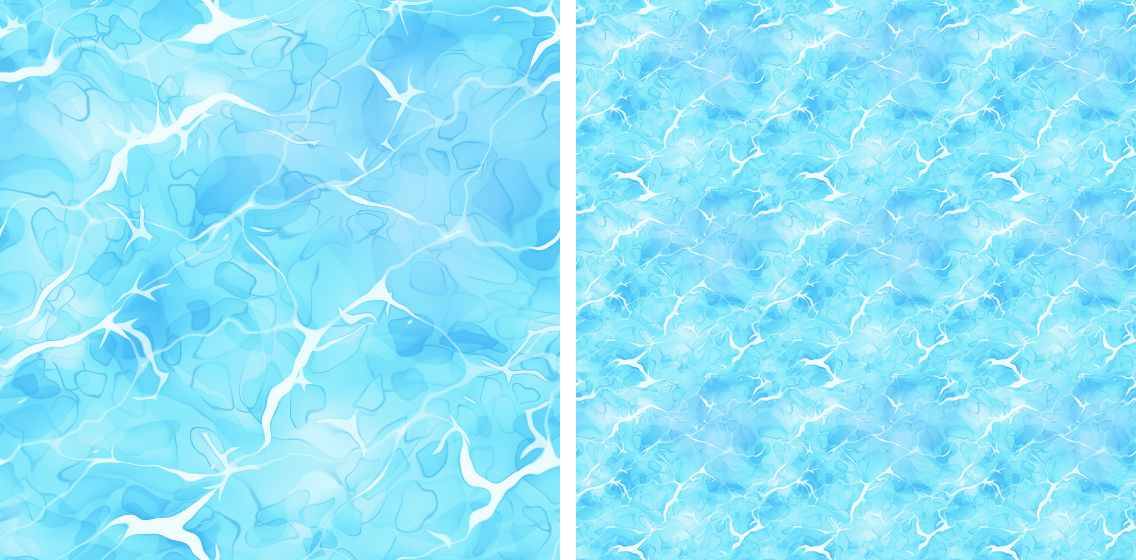
Left: one tile. Right: repeated 3 by 3.
Reproduce this texture procedurally as a three.js fragment shader.

```glsl
// Seamless painted water: layered cyan washes, outlined blobs and thin white foam veins.
varying vec2 vUv;

// Colours, from the deepest wash to the brightest foam
const vec3 DEEP = vec3(0.29, 0.75, 0.97);
const vec3 BLUE = vec3(0.42, 0.86, 0.98);
const vec3 CYAN = vec3(0.52, 0.915, 0.985);
const vec3 PALE = vec3(0.67, 0.935, 0.985);
const vec3 MIST = vec3(0.85, 0.97, 0.99);
const vec3 FOAM = vec3(0.94, 0.99, 0.995);
const vec3 LILAC = vec3(0.62, 0.86, 0.99);
const vec3 INK = vec3(0.24, 0.70, 0.93);

// Sizes in canvas units; frequencies are whole repeats per canvas
const vec2 VEIN_FREQ = vec2(4.0, 5.0);
const vec2 LACE_FREQ = vec2(11.0, 12.0);
const vec2 BLOB_FREQ = vec2(6.0, 7.0);
const vec2 SPECK_FREQ = vec2(13.0);
const float VEIN_SHEAR = 1.0;
const float VEIN_WIDTH = 0.0085;
const float LACE_WIDTH = 0.0038;
const float LINE_WIDTH = 0.0014;
const float SOFT = 0.0013;

float hash(vec2 p, float seed) {
  vec3 h = fract(vec3(p.xyx + seed * 7.31) * vec3(0.1031, 0.1030, 0.0973));
  h += dot(h, h.yzx + 33.33);
  return fract((h.x + h.y) * h.z);
}

vec2 wrapId(vec2 id, vec2 freq) { return floor(mod(id + 0.5, freq)); }

float corner(vec2 id, vec2 offset, vec2 freq, float seed) {
  float a = 6.28319 * hash(wrapId(id, freq), seed);
  return dot(vec2(cos(a), sin(a)), offset);
}

// Gradient noise that wraps on the canvas, about -0.7 to 0.7
float gradNoise(vec2 uv, vec2 freq, float seed) {
  vec2 q = uv * freq, i = floor(q), f = q - i, e = vec2(1.0, 0.0);
  vec2 u = f * f * f * (f * (f * 6.0 - 15.0) + 10.0);
  return mix(mix(corner(i, f, freq, seed), corner(i + e, f - e, freq, seed), u.x),
             mix(corner(i + e.yx, f - e.yx, freq, seed), corner(i + 1.0, f - 1.0, freq, seed), u.x), u.y);
}

vec2 warp(vec2 uv, float freq, float seed) {
  return vec2(gradNoise(uv, vec2(freq), seed), gradNoise(uv, vec2(freq), seed + 1.0));
}

vec2 site(vec2 id, vec2 freq, float seed) {
  vec2 w = wrapId(id, freq);
  return 0.08 + 0.84 * vec2(hash(w, seed), hash(w, seed + 2.0));
}

// Wrapping Voronoi cells: x = rounded distance to the border, y = random value of the cell
vec2 cells(vec2 uv, vec2 freq, float shear, float rounding, float seed) {
  vec2 q = vec2(uv.x - shear * uv.y, uv.y) * freq;
  vec2 base = floor(q), f = q - base, home = vec2(0.0), nearest = vec2(0.0);
  float best = 9.0, sum = 0.0;
  for (int y = -1; y <= 1; y++) for (int x = -1; x <= 1; x++) {
    vec2 g = vec2(float(x), float(y));
    vec2 r = g + site(base + g, freq, seed) - f;
    if (dot(r, r) < best) { best = dot(r, r); nearest = r; home = g; }
  }
  for (int y = -2; y <= 2; y++) for (int x = -2; x <= 2; x++) {
    vec2 g = home + vec2(float(x), float(y));
    vec2 r = g + site(base + g, freq, seed) - f, span = r - nearest;
    if (dot(span, span) > 0.0001) {
      vec2 n = normalize(span);
      float slope = length(vec2(n.x * freq.x, n.y * freq.y - shear * n.x * freq.x));
      sum += exp(-dot(0.5 * (r + nearest), n) / (slope * rounding));
    }
  }
  return vec2(-rounding * log(sum), hash(wrapId(base + home, freq), seed + 5.0));
}

float inside(float d) { return smoothstep(-SOFT, SOFT, d); }
float stroke(float d) { return 1.0 - smoothstep(LINE_WIDTH - SOFT, LINE_WIDTH + SOFT, abs(d)); }
float ramp(float a, float b, float t) { return clamp((t - a) / (b - a), 0.0, 1.0); }

vec3 washColor(float t) {
  vec3 c = mix(DEEP, BLUE, ramp(0.08, 0.34, t));
  c = mix(c, CYAN, ramp(0.34, 0.50, t));
  c = mix(c, PALE, ramp(0.50, 0.72, t));
  return mix(c, MIST, ramp(0.72, 1.0, t));
}

void main() {
  vec2 p = vUv + 0.09 * warp(vUv, 3.0, 1.0) + 0.035 * warp(vUv, 8.0, 3.0);
  p += 0.010 * warp(vUv, 19.0, 5.0);
  vec2 wavy = p + 0.026 * warp(vUv, 11.0, 14.0) + 0.006 * warp(vUv, 31.0, 16.0);
  float pressure = smoothstep(-0.25, 0.35, gradNoise(vUv, vec2(10.0), 8.0));

  // Broad washes and soft brush marks
  float tone = 0.56 + 0.48 * gradNoise(p, vec2(3.0), 10.0) + 0.26 * gradNoise(p, vec2(5.0, 7.0), 11.0);
  tone += 0.15 * gradNoise(p, vec2(11.0, 17.0), 12.0);

  // Irregular pools along a noise contour
  float pool = (gradNoise(wavy, vec2(6.0, 8.0), 50.0) - 0.12) / 9.0;
  tone -= 0.12 * inside(pool);
  float ink = 0.5 * pressure * stroke(pool);

  // Uneven blobs with pooled rims; each one covers the lines below it
  for (int i = 0; i < 3; i++) {
    float k = float(i);
    vec2 freq = BLOB_FREQ + 4.0 * k;
    vec2 c = cells(p, freq, 0.0, 0.07 / freq.x, 20.0 + 9.0 * k);
    float lumps = 0.22 * gradNoise(p, freq * 2.0, 24.0 + 9.0 * k);
    float d = c.x - (0.05 + 0.08 * c.y + lumps) / freq.x;
    float shown = step(0.45, c.y) * inside(c.x - 0.02 / freq.x), fill = shown * inside(d);
    float shade = 0.34 * (fract(c.y * 7.3) - 0.55);
    tone += fill * (shade - 0.06 * exp(-max(d, 0.0) * 120.0));
    ink *= 1.0 - 0.85 * fill;
    float inked = step(0.3, fract(c.y * 17.0));
    ink = max(ink, shown * inked * stroke(d) * (0.12 + 0.5 * pressure));
  }

  // Thin foam veins that swell at junctions and break off between them
  float strength = smoothstep(-0.22, 0.38, gradNoise(vUv, vec2(4.0, 5.0), 60.0));
  float width = mix(-0.006, VEIN_WIDTH, strength) + 0.009 * gradNoise(wavy, vec2(15.0), 61.0);
  float veinDist = cells(wavy, VEIN_FREQ, VEIN_SHEAR, 0.007, 62.0).x;
  float vein = inside(width - veinDist);
  float thread = 0.55 * inside(0.0018 - veinDist);
  tone -= 0.17 * strength * pressure * exp(-max(veinDist - width, 0.0) * 50.0);
  ink = max(ink, 0.5 * strength * pressure * stroke(veinDist - width - LINE_WIDTH));

  // Fine lace loops, mostly beside the veins
  float lacy = smoothstep(-0.05, 0.25, gradNoise(vUv, vec2(6.0), 70.0)) * (1.0 - smoothstep(0.02, 0.075, veinDist));
  float laceDist = cells(wavy, LACE_FREQ, 0.0, 0.004, 71.0).x - mix(-0.009, LACE_WIDTH, lacy);
  float lace = inside(-laceDist);
  ink = max(ink, 0.4 * lacy * pressure * stroke(laceDist - LINE_WIDTH));

  // Scattered slanted droplets
  vec2 speckId = floor(p * SPECK_FREQ);
  vec2 s = (p * SPECK_FREQ - speckId - 0.5) / SPECK_FREQ;
  float luck = hash(wrapId(speckId, SPECK_FREQ), 80.0);
  float oval = length(vec2(s.x + s.y, 1.7 * (s.y - s.x)) * 0.707);
  float speck = step(0.90, luck) * inside(0.003 + 0.04 * (luck - 0.9) - oval);

  vec3 color = washColor(tone);
  color = mix(color, LILAC, 0.5 * smoothstep(0.1, 0.45, gradNoise(vUv, vec2(2.0), 90.0)));
  color = mix(color, INK, clamp(ink, 0.0, 0.6));
  color = mix(color, MIST, max(thread, 0.8 * speck));
  color = mix(color, mix(MIST, FOAM, 0.3 + 0.7 * strength), max(vein, 0.85 * lace));
  gl_FragColor = vec4(color, 1.0);
}
```
